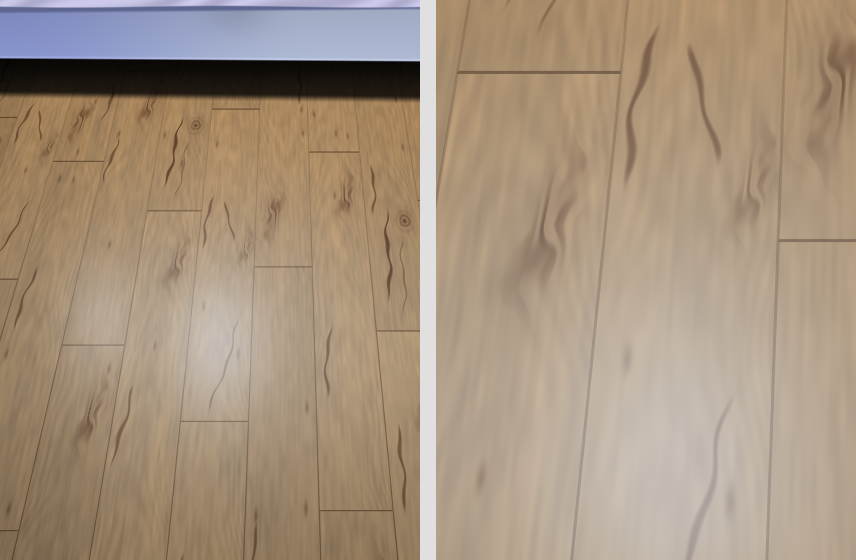
Left, the full canvas; right, a detail of the centre.
Write a WebGL 1 fragment shader that draws this texture.

```glsl
precision highp float;
// Laminate oak floor seen in perspective, under the pale rail of a bed.
// Floor coordinates give staggered boards; each board picks a knot motif by its
// index, gets layered grain, then glossy light and the shadow of the rail.
uniform vec2 u_resolution;

const vec2  VANISH = vec2(0.681, -1.493);  // vanishing point, canvas widths, y down
const float BOARD_WIDTH = 0.065;           // per unit of depth
const float BOARD_RATE = 5.885;            // board lengths times depth
const float BOARD_RATIO = 6.0;             // length over width
const float COLUMN_SHIFT = 0.55;
const float ROW_SHIFT = 0.765;
const float STAGGER = 0.4075;
const float SEAM_WIDTH = 0.0011;
const vec3 OAK = vec3(0.630, 0.525, 0.395);
const vec3 OAK_WARM = vec3(0.635, 0.495, 0.330);
const vec3 KNOT = vec3(0.30, 0.175, 0.10);
const vec3 SEAM = vec3(0.34, 0.24, 0.15);
const vec3 GLOSS = vec3(0.86, 0.88, 0.92);
const vec3 RAIL_LEFT = vec3(0.51, 0.555, 0.77);
const vec3 RAIL_RIGHT = vec3(0.65, 0.69, 0.79);
const vec3 RAIL_GAP = vec3(0.36, 0.40, 0.56);
const vec3 CLOTH = vec3(0.74, 0.73, 0.86);

float hash(vec2 p) {
  return fract(sin(dot(p, vec2(41.3, 289.1))) * 4375.85);
}

float noise(vec2 p) {
  vec2 i = floor(p), f = fract(p);
  f = f * f * (3.0 - 2.0 * f);
  return mix(mix(hash(i), hash(i + vec2(1, 0)), f.x),
             mix(hash(i + vec2(0, 1)), hash(i + vec2(1, 1)), f.x), f.y);
}

float spot(vec2 p, vec2 radius) {
  p /= radius;
  return exp(-dot(p, p));
}

// Wavering split from a (near end) to b (far end), tapered at both ends
float crack(vec2 q, vec2 a, vec2 b, float width) {
  float t = (q.y - a.y) / (b.y - a.y);
  float x = mix(a.x, b.x, t) + 0.03 * sin(q.y * 5.0 + a.x * 9.0) + 0.015 * sin(q.y * 13.0);
  float w = width * max(0.0, 4.0 * t * (1.0 - t)) * (0.6 + 0.4 * sin(q.y * 9.0));
  float ends = smoothstep(0.0, 0.15, t) * smoothstep(0.0, 0.15, 1.0 - t);
  return ends * (1.0 - smoothstep(w * 0.3, w + 0.018, abs(q.x - x)));
}

// Ragged dark flame of a knot
float flame(vec2 q) {
  q.x -= 0.08 * sin(q.y * 4.0) + 0.12 * (noise(q * vec2(7, 5)) - 0.5);
  float streaks = smoothstep(0.25, 0.75, noise(vec2(q.x * 22.0 + q.y * 4.0, q.y * 4.0)));
  return spot(q, vec2(0.13, 0.42)) * (0.2 + 0.75 * streaks);
}

// Small round knot with rings
float ringKnot(vec2 q) {
  float r = length(q * vec2(1.0, 0.75)) + 0.05 * noise(q * 8.0);
  return exp(-r * r * 45.0) * (0.55 + 0.35 * sin(r * 75.0));
}

float boardMarks(vec2 q, float kind, vec2 seed) {
  float m = 0.0;
  if (kind < 0.5) {
    m = crack(q, vec2(0.26, 0.4), vec2(0.41, 2.3), 0.045);
    m = max(m, 0.5 * crack(q, vec2(0.48, 0.2), vec2(0.62, 1.7), 0.015));
    m = max(m, ringKnot(q - vec2(0.70, 2.0)));
  } else if (abs(kind - 3.0) < 0.5) {
    m = 0.75 * crack(q, vec2(0.40, 0.05), vec2(0.82, 1.6), 0.02);
    m = max(m, 0.75 * flame((q - vec2(0.86, 2.8)) * 1.4));
    m = max(m, 0.7 * crack(q, vec2(0.60, 2.9), vec2(0.44, 3.8), 0.03));
  } else if (kind < 4.5 || kind > 6.5) {
    m = flame(q - vec2(0.70, 5.0));
  }
  float y = 1.0 + 3.0 * hash(seed + 3.7);
  float side = 0.07 + 0.1 * hash(seed + 8.1);
  m = max(m, 0.75 * crack(q, vec2(side, y), vec2(side + 0.1, y + 1.2), 0.035));
  // Scattered short dark pores
  vec2 g = q * vec2(3.0, 1.5), cell = floor(g);
  vec2 at = 0.3 + 0.4 * vec2(hash(cell + seed), hash(cell + seed + 5.3));
  float rare = step(0.88, hash(cell + seed * 2.3 + 9.0));
  return max(m, rare * 0.55 * spot(fract(g) - at, vec2(0.08, 0.13)));
}

vec3 woodFloor(vec2 p, float px) {
  float depth = p.y - VANISH.y;
  float u = (p.x - VANISH.x) / (BOARD_WIDTH * depth) + COLUMN_SHIFT;
  float column = floor(u);
  float v = BOARD_RATE / depth - ROW_SHIFT - STAGGER * column;
  vec2 id = vec2(column, floor(v));
  vec2 local = vec2(fract(u), fract(v));
  float kind = mod(id.x + 6.0 * id.y, 8.0);
  vec2 q = local * vec2(1.0, BOARD_RATIO);
  if (abs(kind - 4.0) < 0.5) q = vec2(1.0, BOARD_RATIO) - q;
  vec2 g = q + id * vec2(17.0, 31.0);

  // Grain: broad bands, fine fibres and arched growth rings
  float bands = noise(g * vec2(4.0, 0.6)) - 0.5;
  float fibres = noise(g * vec2(34.0, 2.5)) + noise(g * vec2(19.0, 5.0)) - 1.0;
  float bend = q.x - 0.45 + 0.08 * sin(q.y * 1.7 + id.x) + 0.03 * sin(q.y * 4.3);
  float rings = sin(q.y * 9.0 + bend * bend * 95.0 + 3.0 * noise(g * 2.0));
  rings *= smoothstep(0.35, 0.7, noise(g * vec2(1.5, 0.5) + 4.0));
  float tone = 1.0 + 0.08 * bands + 0.085 * fibres + 0.025 * rings + 0.07 * (hash(id) - 0.5);
  float warm = smoothstep(0.9, 0.2, 0.0 + p.y) * 0.0 + 0.8 * (1.0 - smoothstep(0.2, 0.85, p.y));
  vec3 color = mix(OAK, OAK_WARM, warm + 0.25 * bands) * tone;
  color = mix(color, KNOT, 0.85 * boardMarks(q, kind, id));

  // Seams, measured across the canvas
  vec2 edge = min(local, 1.0 - local) * vec2(BOARD_WIDTH * depth, depth * depth / BOARD_RATE);
  vec2 line = 1.0 - smoothstep(SEAM_WIDTH - 0.5 * px, SEAM_WIDTH + 0.8 * px, edge);
  float side = line.x * mix(0.25, 0.65, smoothstep(0.4, 0.85, p.y));
  return mix(color, SEAM, max(side, 0.8 * line.y));
}

vec3 bedRail(vec2 p, float px) {
  vec3 color = mix(RAIL_LEFT, RAIL_RIGHT, smoothstep(0.0, 0.75, p.x));
  color *= 0.95 + 0.7 * p.y - 0.08 * spot(p - vec2(0.56, 0.03), vec2(0.08, 0.05));
  float lip = 0.139 + 0.007 * p.x;
  color += 0.07 * smoothstep(lip - 0.008, lip - 0.003, p.y);
  float top = 0.032 - 0.009 * p.x;
  color = mix(RAIL_GAP, color, smoothstep(top - 0.006, top + px, p.y));
  float fold = sin(p.x * 31.0 + 2.0 * sin(p.x * 13.0) + p.y * 90.0);
  float hem = 0.016 + 0.002 * sin(p.x * 9.0);
  return mix(CLOTH + 0.06 * fold, color, smoothstep(hem - px, hem + px, p.y));
}

void main() {
  vec2 uv = gl_FragCoord.xy / u_resolution;
  vec2 p = vec2(uv.x, (1.0 - uv.y) * 4.0 / 3.0);
  float px = 1.0 / u_resolution.x;
  vec3 color = woodFloor(p, px);

  // Window gloss and falloff to the corners
  float gloss = 0.27 * spot(p - vec2(0.54, 0.80), vec2(0.42, 0.36))
              + 0.32 * spot(p - vec2(0.52, 0.82), vec2(0.11, 0.16))
              + 0.20 * spot(p - vec2(0.24, 0.76), vec2(0.09, 0.13));
  color *= 1.03 - 0.13 * smoothstep(0.8, 1.35, p.y) - 0.10 * smoothstep(0.3, 0.0, p.x);
  color = mix(color, GLOSS, gloss);

  // Shadow under the rail
  float shadowEnd = 0.227 + 0.012 * p.x;
  float lit = smoothstep(shadowEnd - 0.012, shadowEnd + 0.009, p.y);
  color *= mix(mix(0.06, 0.19, smoothstep(0.14, 0.23, p.y)), 1.0, lit);

  float railEnd = 0.139 + 0.007 * p.x;
  color = mix(bedRail(p, px), color, smoothstep(railEnd - px, railEnd + px, p.y));
  gl_FragColor = vec4(color, 1.0);
}
```
